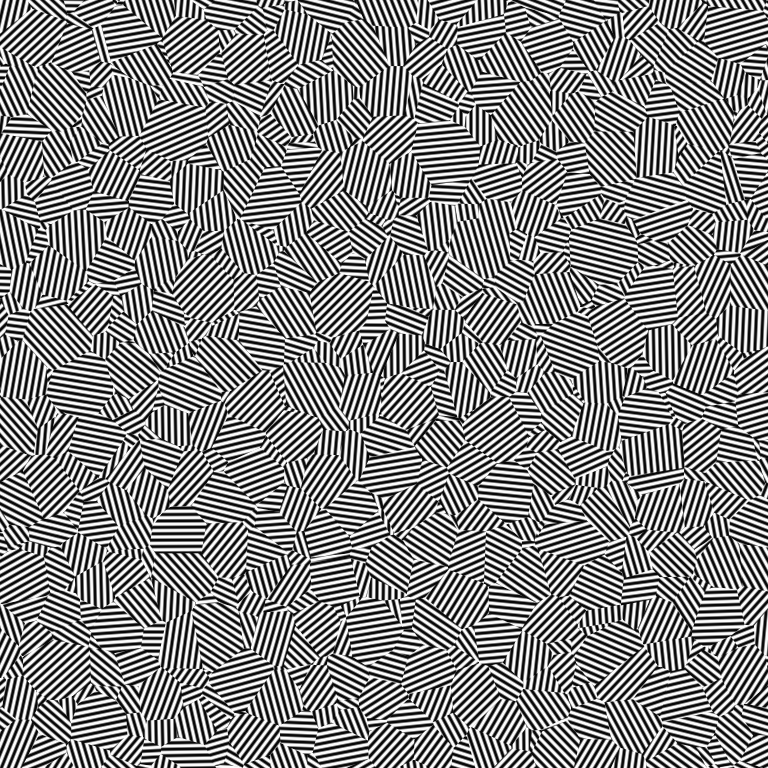
A WebGL 2 fragment shader for this pattern:

```glsl
#version 300 es
precision highp float;
// Mosaic of angular patches, each hatched with parallel black and white stripes.
// The patches are a weighted Voronoi diagram of jittered grid points; every patch
// draws its own stripe direction and phase, and borders are blended over a pixel.

#define PATCHES 27.0        // grid cells across the canvas
#define SIZE_SPREAD 1.4     // weight range: large patches crowd out small ones
#define STRIPES 120.0       // stripe periods across the canvas
#define STRIPE_GAIN 0.66    // above 0.5 the stripe wave flattens into solid bands
#define STRIPE_BIAS 0.53    // above 0.5 the light bands are the wider ones
#define INK vec3(0.03)
#define PAPER vec3(0.99)

const float PI = 3.14159;

uniform vec2 u_resolution;
out vec4 fragColor;

vec3 hash32(vec2 p) {
    vec3 q = fract(p.xyx * vec3(0.1031, 0.1030, 0.0973));
    q += dot(q, q.yxz + 33.33);
    return fract((q.xxy + q.yzz) * q.zyx);
}

// Seed point of a grid cell in xy, its weight in z (few heavy, many light)
vec3 patchSeed(vec2 cell) {
    vec3 h = hash32(cell + 17.0);
    return vec3(cell + h.xy, h.z * h.z * SIZE_SPREAD);
}

// Stripe brightness at uv in the direction owned by a patch
float hatch(vec2 uv, vec2 cell) {
    vec3 h = hash32(cell + 211.0);
    float angle = h.x * PI;
    float across = dot(uv, vec2(cos(angle), sin(angle)));
    float wave = sin(2.0 * PI * (across * STRIPES + h.y));
    return clamp(STRIPE_BIAS + STRIPE_GAIN * wave, 0.0, 1.0);
}

void main() {
    float canvas = min(u_resolution.x, u_resolution.y);
    vec2 uv = gl_FragCoord.xy / canvas;
    vec2 p = uv * PATCHES;
    vec2 home = floor(p);

    // Find the two patches with the smallest weighted distance
    float best = 1e5, next = 1e5;
    vec2 bestCell = home, nextCell = home;
    for (int y = -2; y <= 2; y++) {
        for (int x = -2; x <= 2; x++) {
            vec2 cell = home + vec2(x, y);
            vec3 seed = patchSeed(cell);
            vec2 toSeed = seed.xy - p;
            float power = dot(toSeed, toSeed) - seed.z;
            if (power < best) {
                next = best;
                nextCell = bestCell;
                best = power;
                bestCell = cell;
            } else if (power < next) {
                next = power;
                nextCell = cell;
            }
        }
    }

    // Distance to the shared border, measured in pixels
    float gap = distance(patchSeed(bestCell).xy, patchSeed(nextCell).xy);
    float border = (next - best) / (2.0 * max(gap, 0.001));
    float borderPixels = border * canvas / PATCHES;

    // Smooth the border between the two hatchings
    float coverage = clamp(0.5 + borderPixels, 0.0, 1.0);
    float tone = mix(hatch(uv, nextCell), hatch(uv, bestCell), coverage);
    fragColor = vec4(mix(INK, PAPER, tone), 1.0);
}
```
